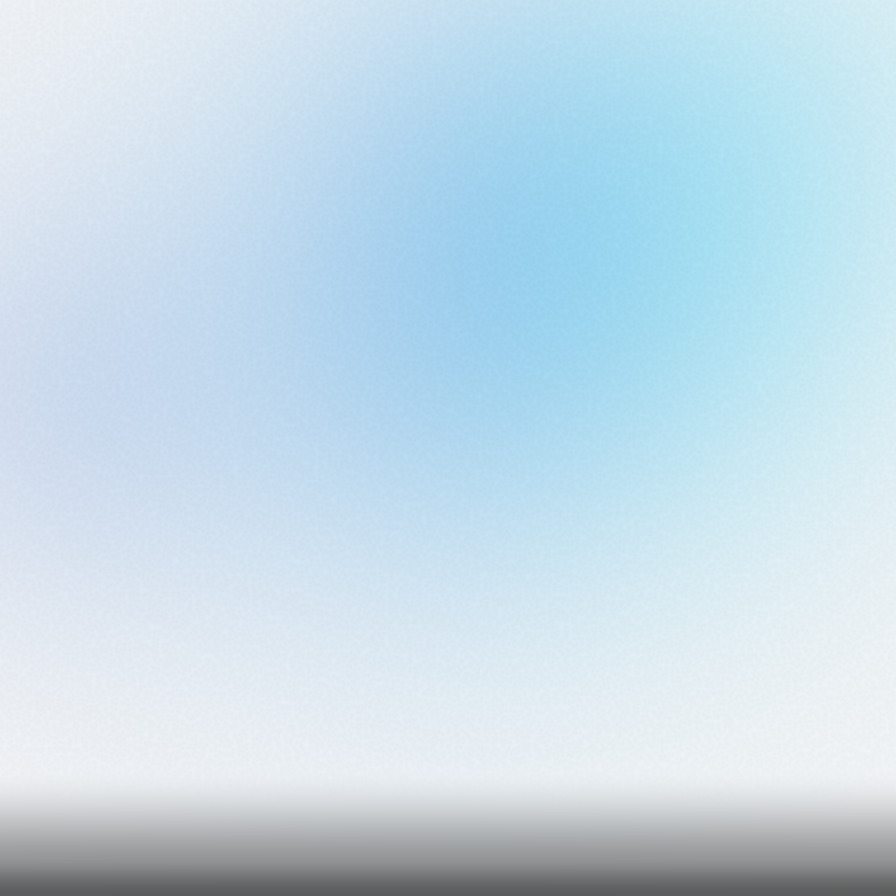
Reproduce this background procedurally as a Shadertoy shader.

```glsl
// A pale paper sheet stained by soft azure, lavender and cyan glows, with a
// grey shadow along its foot. Each glow is a tilted Gaussian that removes
// light from the paper; cellular noise adds a faint grain.

const vec3 PAPER = vec3(0.945, 0.950, 0.957);
const vec3 LAVENDER_INK = vec3(1.0, 0.72, 0.20);
const vec3 AZURE_INK = vec3(1.0, 0.47, 0.09);
const vec3 CYAN_INK = vec3(1.0, 0.22, 0.02);
const float GRAIN_CELLS = 190.0;
const float GRAIN_STRENGTH = 0.022;

vec2 hash22(vec2 p) {
    vec3 q = fract(p.xyx * vec3(0.1031, 0.1030, 0.0973));
    q += dot(q, q.yzx + 33.33);
    return fract((q.xx + q.yz) * q.zy);
}

// Distance to the nearest scattered point, in cell units.
float cellular(vec2 p) {
    vec2 cell = floor(p);
    vec2 local = fract(p);
    float nearest = 2.0;
    for (int y = -1; y <= 1; y++) {
        for (int x = -1; x <= 1; x++) {
            vec2 offset = vec2(x, y);
            vec2 delta = offset + hash22(cell + offset) - local;
            nearest = min(nearest, dot(delta, delta));
        }
    }
    return sqrt(nearest);
}

// Gaussian spot; tilt stretches it along the rising diagonal.
float glow(vec2 p, vec2 center, vec2 radius, float tilt) {
    vec2 d = p - center;
    vec2 n = d / radius;
    return exp(-dot(n, n) + tilt * d.x * d.y);
}

// Light removed from the paper by the three overlapping glows.
vec3 stain(vec2 p) {
    vec3 mainInk = mix(AZURE_INK, CYAN_INK, smoothstep(0.3, 1.0, p.x));
    vec3 ink = 0.34 * glow(p, vec2(0.60, 0.71), vec2(0.38, 0.37), 2.0) * mainInk;
    ink += 0.10 * glow(p, vec2(0.05, 0.56), vec2(0.23, 0.26), 0.0) * LAVENDER_INK;
    ink += 0.04 * glow(p, vec2(0.92, 0.82), vec2(0.28), 0.0) * CYAN_INK;
    return ink;
}

// Brightness of the foot: a broad ramp, then a darker strip at the bottom.
float footShade(float y) {
    float broad = 0.43 * (1.0 - smoothstep(0.0, 1.0, (y - 0.015) / 0.127));
    float strip = 0.33 * (1.0 - smoothstep(0.0, 0.042, y));
    return (1.0 - broad) * (1.0 - strip);
}

void mainImage(out vec4 fragColor, in vec2 fragCoord) {
    vec2 uv = fragCoord / iResolution.xy;
    vec3 color = PAPER - stain(uv);

    // Paper grain, absent from the shadowed foot.
    float grain = cellular(uv * GRAIN_CELLS) - 0.5;
    color += GRAIN_STRENGTH * grain * smoothstep(0.09, 0.16, uv.y);

    // Neutral shadow along the foot.
    color *= footShade(uv.y);
    fragColor = vec4(clamp(color, 0.0, 1.0), 1.0);
}
```
